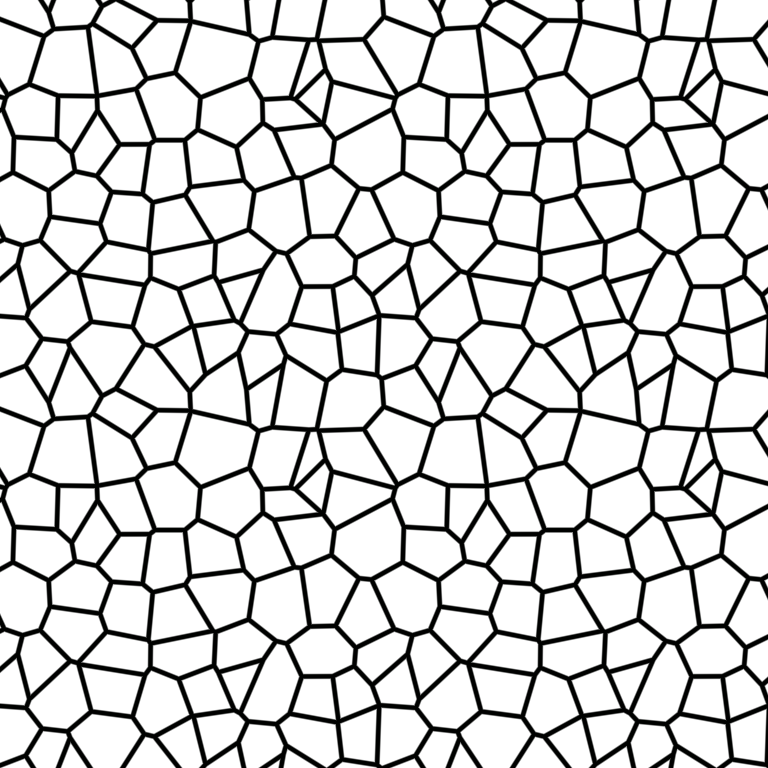
This pattern is drawn by a WebGL 2 fragment shader. Its source:

```glsl
#version 300 es
precision highp float;
precision highp int;
// Black outlines of irregular, uniform-weight Voronoi cells in a seamless repeating tile.

uniform vec2 u_resolution;
out vec4 outColor;

const float REPEATS = 1.97;         // tiles across and down the canvas
const int CELLS = 8;                // cells along each side of a tile
const float LINE_WIDTH = 0.0063;    // in canvas units
const float EDGE_SOFTNESS = 0.0013; // in canvas units
const float JITTER = 1.0;           // 0 = square grid, 1 = fully scattered
const uint SEED = 23u;
const vec3 PAPER = vec3(1.0);
const vec3 INK = vec3(0.0, 0.005, 0.0);

// Integer hash giving two values from 0 to 1
vec2 hash2(uvec2 v) {
    const uint MULTIPLIER = 1664525u;
    v = v * MULTIPLIER + 1013904223u;
    v.x += v.y * MULTIPLIER;
    v.y += v.x * MULTIPLIER;
    v ^= v >> 16u;
    v.x += v.y * MULTIPLIER;
    v.y += v.x * MULTIPLIER;
    v ^= v >> 16u;
    return vec2(v & 0xffffu) / 65535.0;
}

// Site of a grid cell; the index wraps so that tiles join seamlessly
vec2 sitePosition(ivec2 cell) {
    ivec2 wrapped = ((cell % CELLS) + CELLS) % CELLS;
    vec2 jitter = hash2(uvec2(wrapped) + SEED) - 0.5;
    return vec2(cell) + 0.5 + JITTER * jitter;
}

// Exact distance to the nearest Voronoi border, in grid cells
float borderDistance(vec2 p) {
    ivec2 home = ivec2(floor(p));
    ivec2 nearestCell = home;
    vec2 nearest = vec2(0.0);
    float nearestSquared = 1e5;

    // Find the closest site
    for (int y = -2; y <= 2; y++) {
        for (int x = -2; x <= 2; x++) {
            ivec2 cell = home + ivec2(x, y);
            vec2 toSite = sitePosition(cell) - p;
            float squared = dot(toSite, toSite);
            if (squared < nearestSquared) {
                nearestSquared = squared;
                nearest = toSite;
                nearestCell = cell;
            }
        }
    }

    // Measure to the bisectors with the surrounding sites
    float border = 1e5;
    for (int y = -3; y <= 3; y++) {
        for (int x = -3; x <= 3; x++) {
            if (x == 0 && y == 0) continue;
            vec2 toSite = sitePosition(nearestCell + ivec2(x, y)) - p;
            vec2 between = toSite - nearest;
            float bisector = dot(0.5 * (nearest + toSite), between);
            border = min(border, bisector / max(length(between), 1e-4));
        }
    }
    return border;
}

void main() {
    float canvasSize = min(u_resolution.x, u_resolution.y);
    vec2 uv = gl_FragCoord.xy / canvasSize;
    float gridScale = REPEATS * float(CELLS);

    // Uniform lines with softened edges
    float d = borderDistance(uv * gridScale) / gridScale;
    float softness = max(EDGE_SOFTNESS, 0.7 / canvasSize);
    float halfWidth = 0.5 * LINE_WIDTH;
    float ink = 1.0 - smoothstep(halfWidth - softness, halfWidth + softness, d);
    outColor = vec4(mix(PAPER, INK, ink), 1.0);
}
```
